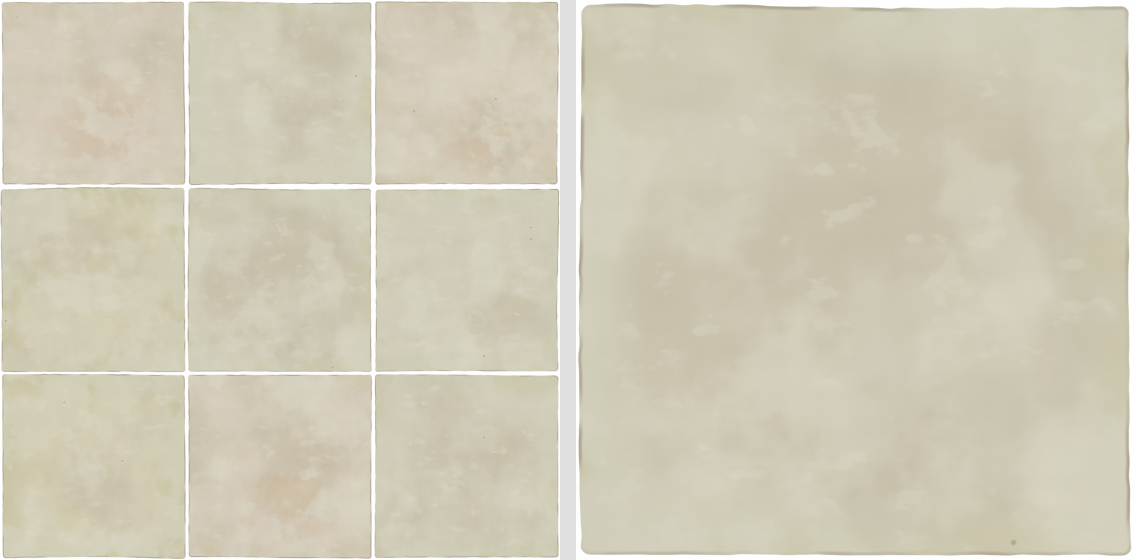
Left, the full canvas; right, a detail of the centre.
A Shadertoy shader for this texture:

```glsl
// Three by three handmade glazed tiles in cream, blush and olive, with white joints.

const float TILES = 3.0;
const float HALF_SIZE = 0.4905;   // half a tile, in units of one repeat
const float CORNER = 0.016;

const vec3 JOINT = vec3(0.998);
const vec3 SAGE  = vec3(0.820, 0.802, 0.728);
const vec3 BLUSH = vec3(0.835, 0.797, 0.732);
const vec3 OLIVE = vec3(0.828, 0.806, 0.712);
const vec3 PALE  = vec3(0.856, 0.842, 0.775);
const vec3 MOSS  = vec3(0.765, 0.730, 0.570);
const vec3 RUST  = vec3(0.790, 0.700, 0.580);
const vec3 SHADE = vec3(0.755, 0.722, 0.632);
const vec3 MINT  = vec3(0.810, 0.812, 0.730);

// Glaze of each tile, bottom row first: 0 sage, 1 blush, 2 olive
const int GLAZE[9] = int[9](2, 1, 0, 2, 0, 0, 1, 0, 1);

float hash(vec2 p) {
    return fract(sin(dot(p, vec2(127.1, 311.7))) * 43758.5453);
}

float noise(vec2 p) {
    vec2 i = floor(p), f = fract(p);
    f = f * f * (3.0 - 2.0 * f);
    return mix(mix(hash(i), hash(i + vec2(1, 0)), f.x),
               mix(hash(i + vec2(0, 1)), hash(i + vec2(1, 1)), f.x), f.y);
}

float fbm(vec2 p) {
    float sum = 0.0, amp = 0.5;
    for (int i = 0; i < 6; i++) {
        sum += amp * noise(p);
        p = mat2(1.6, 1.2, -1.2, 1.6) * p + 7.3;
        amp *= 0.55;
    }
    return sum / 1.08;
}

float roundedBox(vec2 p, float halfSize, float radius) {
    vec2 q = abs(p) - halfSize + radius;
    return length(max(q, 0.0)) + min(max(q.x, q.y), 0.0) - radius;
}

// Uneven outline: slow bends plus tiny chips along the sides
vec2 warp(vec2 p, vec2 seed) {
    vec2 bend = vec2(noise(p * 1.8 + seed), noise(p * 1.8 + seed + 31.0)) - 0.5;
    vec2 chip = vec2(noise(p * 38.0 + seed), noise(p * 38.0 + seed + 53.0)) - 0.5;
    return p + 0.015 * bend + 0.003 * chip;
}

vec3 glazeColor(vec2 p, vec2 seed, int glaze, float depth) {
    float isBlush = float(glaze == 1), isOlive = float(glaze == 2);
    vec3 col = mix(mix(SAGE, BLUSH, isBlush), OLIVE, isOlive);

    // Broad clouds and pale scuffs with ragged outlines
    float cloud = fbm(p * 2.6 + seed);
    float scuff = fbm(p * 5.0 + seed + 17.0);
    col = mix(col, SHADE, 0.55 * smoothstep(0.42, 0.72, cloud));
    col = mix(col, PALE, 0.5 * smoothstep(0.48, 0.68, scuff));

    // Brush strokes both ways, with sparse worn flecks
    float stroke = fbm(p * vec2(5.0, 18.0) + seed + 41.0);
    float weave = fbm(p * vec2(18.0, 6.0) + seed + 67.0);
    col += 0.03 * (stroke - 0.5) + 0.025 * (weave - 0.5);
    float fleck = smoothstep(0.62, 0.76, fbm(p * vec2(14.0, 24.0) + seed + 71.0));
    col = mix(col, PALE, 0.4 * fleck);

    // Greenish glaze pooling towards the sides
    float border = smoothstep(0.16, 0.0, depth + 0.1 * (scuff - 0.5));
    col = mix(col, MINT, 0.4 * border * (1.0 - 0.7 * isBlush));
    float moss = smoothstep(0.5, 0.68, fbm(p * 7.0 + seed + 83.0));
    col = mix(col, MOSS, moss * (0.25 * border + 0.2 * isOlive));

    // Warm stains confined to one part of the blush tiles
    vec2 center = 0.6 * (vec2(hash(seed + 3.0), hash(seed + 5.0)) - 0.5);
    float zone = smoothstep(0.42, 0.05, length(p - center));
    float stain = smoothstep(0.48, 0.64, fbm(p * 9.0 + seed + 97.0));
    col = mix(col, RUST, 0.42 * isBlush * zone * stain);

    // Very sparse pinholes
    vec2 cell = floor(p * 16.0), local = fract(p * 16.0) - 0.5;
    float pin = step(0.995, hash(cell + seed)) * smoothstep(0.11, 0.04, length(local));
    col = mix(col, RUST * 0.8, 0.55 * pin);

    // Thin darker rim, broken along its length
    float rim = smoothstep(0.009, 0.002, depth);
    return mix(col, SHADE * 0.9, rim * smoothstep(0.2, 0.8, noise(p * 18.0 + seed)));
}

void mainImage(out vec4 fragColor, in vec2 fragCoord) {
    vec2 grid = fragCoord / iResolution.xy * TILES;
    vec2 id = min(floor(grid), TILES - 1.0);
    vec2 p = grid - id - 0.5;
    vec2 seed = id * vec2(13.7, 29.3) + 11.0;
    int glaze = GLAZE[int(id.x) + 3 * int(id.y)];

    float dist = roundedBox(warp(p, seed), HALF_SIZE, CORNER);
    float pixel = TILES / min(iResolution.x, iResolution.y);
    float cover = smoothstep(0.8 * pixel, -0.8 * pixel, dist);

    vec3 tile = glazeColor(p, seed, glaze, max(-dist, 0.0));
    fragColor = vec4(mix(JOINT, tile, cover), 1.0);
}
```
